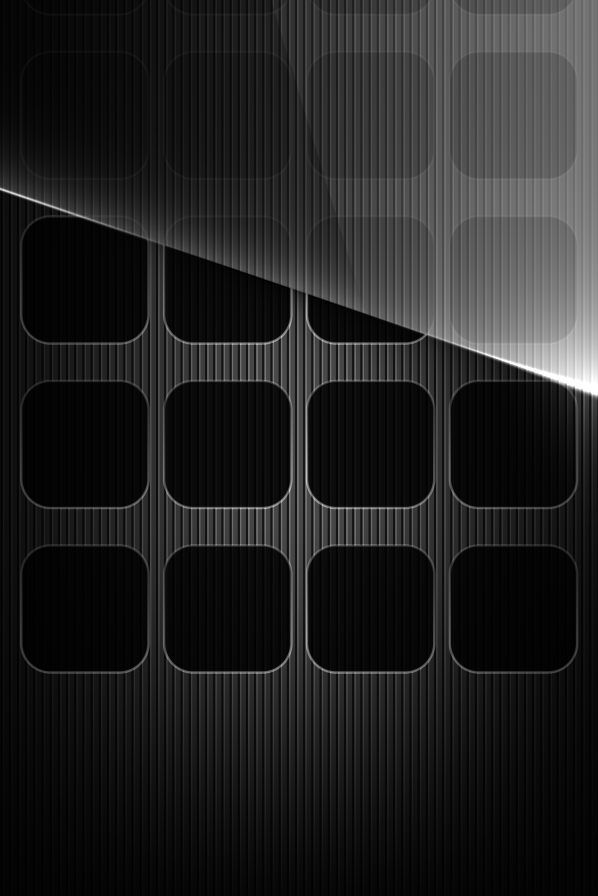
Give the GLSL for this background, as a WebGL 2 fragment shader.

```glsl
#version 300 es
precision highp float;
// Dark ribbed metal panel with a grid of rounded wells, crossed by a slanted
// sheet of glass with a glowing lower edge. Ribs come from fract, wells from a
// repeated rounded-box distance, and light from gaussian and exponential falloffs.
uniform vec2 u_resolution;
out vec4 outColor;

const float HEIGHT = 1.5;                      // canvas is 1 wide, 1.5 tall
const vec2 FIRST_WELL = vec2(0.142, 0.4805);   // centre of the lower left well
const vec2 WELL_PITCH = vec2(0.2389, 0.2754);
const float RIB_COUNT = 73.14;

float gauss(float x, float width) {
    float t = x / width;
    return exp(-t * t);
}

float roundedBox(vec2 p, vec2 halfSize, float radius) {
    vec2 d = abs(p) - halfSize + radius;
    return length(max(d, 0.0)) + min(max(d.x, d.y), 0.0) - radius;
}

// Soft band around a centre, wrapped over one rib period
float band(float phase, float centre, float halfWidth, float blur) {
    float d = abs(fract(phase - centre + 0.5) - 0.5);
    return 1.0 - smoothstep(halfWidth - blur, halfWidth + blur, d);
}

// Brightness of one rib: lit ridge, flat face, dark groove
float ribProfile(float x, float pixel) {
    float phase = x * RIB_COUNT - 0.43;
    float blur = pixel * RIB_COUNT * 0.5;
    float ridge = band(phase, 0.0, 0.10, blur);
    float groove = band(phase, 0.78, 0.14, blur);
    return 0.85 + 0.55 * ridge - 0.60 * groove;
}

// Signed distance to the nearest well and the height inside it
vec2 wellField(vec2 p) {
    vec2 cell = clamp(round((p - FIRST_WELL) / WELL_PITCH), vec2(0.0), vec2(3.0, 4.0));
    vec2 local = p - FIRST_WELL - cell * WELL_PITCH;
    return vec2(roundedBox(local, vec2(0.1064), 0.049), local.y / 0.1064);
}

// Uncovered panel under the glass edge
float panelLight(vec2 p, float edge, float rib, vec2 well, float pixel) {
    float side = gauss(p.x - 0.5, 0.36);
    float fade = smoothstep(-0.12, 0.72, p.y);
    float base = 0.012 + 0.33 * side * fade;
    float inside = 1.0 - smoothstep(-pixel, pixel, well.x);
    float face = base * mix(1.0, 0.16, inside);
    float cornerGlow = 0.32 * gauss(p.x - 1.03, 0.11) * exp(edge / 0.085);
    float light = (face + cornerGlow) * rib;
    light *= 1.0 - 0.55 * exp(edge / 0.03) * side;
    float rim = 1.0 - smoothstep(0.0008, 0.0008 + 1.4 * pixel, abs(well.x));
    float rimLight = mix(0.38, 0.20, smoothstep(-1.0, 0.9, well.y));
    return light + rim * rimLight * (0.45 + 0.55 * side);
}

// Panel seen through the glass, with a brighter reflected sheet
float glassLight(vec2 p, float edge, float rib, vec2 well, float pixel) {
    float sheenEdge = p.x - 0.4531 - (HEIGHT - p.y) * 0.302;
    float sheen = smoothstep(-pixel, pixel, sheenEdge);
    float tone = 0.025 + 0.19 * smoothstep(0.0, 0.75, p.x);
    tone += sheen * (0.055 + 0.19 * smoothstep(0.48, 1.0, p.x));
    float inside = 1.0 - smoothstep(-pixel, pixel, well.x);
    tone *= 1.0 - 0.16 * inside;
    float ribDepth = mix(0.85, 0.15, smoothstep(0.35, 1.0, p.x));
    float light = tone * mix(1.0, rib, ribDepth);
    // Haze rising from the glass edge, strongest in the right corner
    float haze = 0.23 * exp(-edge / 0.045) * (1.0 - 0.45 * sheen);
    float corner = 0.50 * exp(-length((p - vec2(1.0, 0.85)) * vec2(0.8, 1.0)) / 0.12);
    light += (haze + corner) * mix(1.0, rib, 0.35 * ribDepth);
    float rim = 1.0 - smoothstep(0.0, 2.0 * pixel, abs(well.x));
    return light + 0.035 * rim;
}

void main() {
    vec2 p = gl_FragCoord.xy / u_resolution * vec2(1.0, HEIGHT);
    float pixel = 1.0 / u_resolution.x;
    float edge = (p.y - 1.1836 + 0.3418 * p.x) / 1.0568;
    float rib = ribProfile(p.x, pixel);
    vec2 well = wellField(p);

    float below = panelLight(p, min(edge, 0.0), rib, well, pixel);
    float above = glassLight(p, max(edge, 0.0), rib, well, pixel);
    float light = mix(below, above, smoothstep(-pixel, pixel, edge));

    // Polished rim of the glass: bright at both ends, dim in the middle
    float ends = gauss(p.x, 0.20) + 1.3 * gauss(p.x - 1.0, 0.22);
    float glint = gauss(edge, 0.0022 + 0.004 * gauss(p.x - 1.0, 0.12));
    light += glint * (0.75 * ends - 0.05);

    outColor = vec4(vec3(clamp(light, 0.0, 1.0)), 1.0);
}
```
